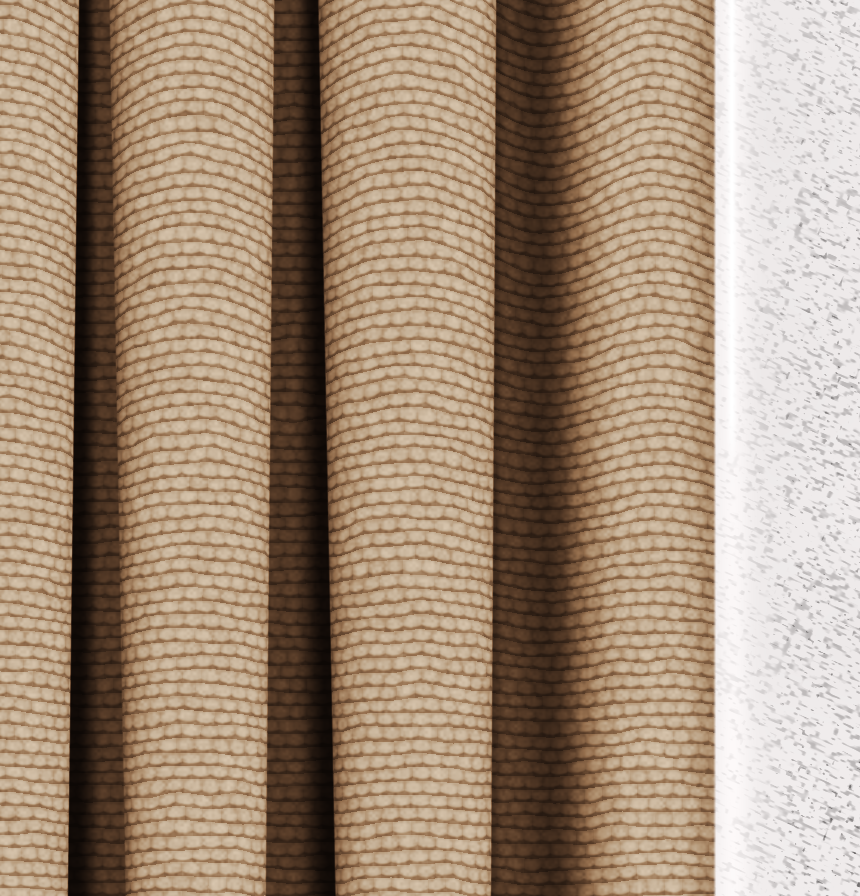
Give the GLSL for this texture, as a WebGL 2 fragment shader.

```glsl
#version 300 es
precision highp float;
uniform vec2 u_resolution;
out vec4 fragColor;

float hash(vec2 p) {
  vec3 h = fract(vec3(p.xyx) * 0.1031);
  h += dot(h, h.yzx + 33.33);
  return fract((h.x + h.y) * h.z);
}

float noise(vec2 p) {
  vec2 cell = floor(p), f = fract(p);
  f = f * f * (3.0 - 2.0 * f);
  float low = mix(hash(cell), hash(cell + vec2(1, 0)), f.x);
  float high = mix(hash(cell + vec2(0, 1)), hash(cell + vec2(1, 1)), f.x);
  return mix(low, high, f.y);
}

float span(float a, float b, float x) {
  return clamp((x - a) / (b - a), 0.0, 1.0);
}

float bell(float x, float center, float width) {
  float d = (x - center) / width;
  return exp(-d * d);
}

// Tone ramp from deep shadow to sunlit linen
vec3 linen(float tone) {
  vec3 c = mix(vec3(0.05, 0.03, 0.02), vec3(0.18, 0.12, 0.08), span(0.0, 0.2, tone));
  c = mix(c, vec3(0.35, 0.24, 0.16), span(0.2, 0.4, tone));
  c = mix(c, vec3(0.58, 0.43, 0.30), span(0.4, 0.6, tone));
  c = mix(c, vec3(0.70, 0.58, 0.45), span(0.6, 0.75, tone));
  c = mix(c, vec3(0.78, 0.70, 0.60), span(0.75, 0.9, tone));
  return mix(c, vec3(0.87, 0.80, 0.71), span(0.9, 1.1, tone));
}

// Staggered oval stitches with a dark crease under each one
float weave(vec2 q) {
  q.y += 0.35 * (noise(q * 0.6) - 0.5);
  float row = floor(q.y);
  q.x += 0.5 * mod(row, 2.0) + 0.3 * hash(vec2(row, 7.0));
  vec2 f = fract(q) - 0.5;
  float tint = hash(floor(q) + 50.0) - 0.5;
  float bump = 1.0 - smoothstep(0.35, 1.0, length((f - vec2(0.0, 0.06)) * vec2(1.7, 1.9)));
  float crease = 1.0 - smoothstep(0.0, 0.2, f.y + 0.42 - 0.6 * f.x * f.x);
  return 0.85 * bump - 1.1 * crease - 0.2 + 0.4 * tint;
}

// Stitch coordinates wrapped round a fold; side runs from -1 to 1
vec2 wrapFold(vec2 uv, float left, float right, float arch, vec2 density) {
  float side = clamp((2.0 * uv.x - left - right) / (right - left), -1.0, 1.0);
  float arc = asin(0.95 * side) * 0.5 * (right - left);
  return vec2(arc + left + 1.0, uv.y + arch * side * side + left) * density;
}

// Light across a rounded fold, with shade at both edges
float foldTone(float x, float left, float right) {
  float s = span(left, right, x);
  return 0.86 - 0.36 * exp(-s * 11.0) - 0.07 * exp(-s * 3.5) - 0.17 * exp((s - 1.0) * 17.0);
}

vec3 plaster(vec2 uv, vec2 p) {
  vec2 slant = vec2(p.x - 0.4 * p.y, p.y + 0.45 * p.x);
  float fleck = smoothstep(0.52, 0.95, noise(slant * vec2(150.0, 310.0)));
  float pit = smoothstep(0.83, 0.98, noise(slant * vec2(170.0, 260.0) + 31.0));
  float density = smoothstep(0.84, 0.96, uv.x) * mix(1.0, 0.65, uv.y);
  float cloud = noise(p * 7.0) - 0.5;
  vec3 c = vec3(0.935, 0.92, 0.92) + 0.025 * cloud;
  c -= fleck * (0.06 + 0.16 * density) + 0.32 * pit * density;
  c += 0.05 * bell(uv.x, 0.852, 0.02);
  float strip = bell(uv.x, 0.851, 0.0045) * smoothstep(0.46, 0.54, uv.y);
  return mix(c, vec3(1.0), strip);
}

void main() {
  vec2 uv = gl_FragCoord.xy / u_resolution;
  vec2 p = gl_FragCoord.xy / u_resolution.y;
  float x = uv.x, down = 1.0 - uv.y;
  float soft = max(0.0012, 0.75 / u_resolution.x);
  vec2 density = vec2(51.0 * u_resolution.x / u_resolution.y, 66.0);
  float arch = mix(0.036, 0.005, smoothstep(0.0, 0.95, down));

  // Fold edges, leaning slightly from top to bottom
  float firstRight = mix(0.092, 0.079, down);
  float secondLeft = mix(0.127, 0.146, down), secondRight = mix(0.319, 0.309, down);
  float thirdLeft = mix(0.370, 0.390, down), thirdRight = mix(0.577, 0.571, down);
  float clothRight = 0.831;

  // Broad last panel rising out of a soft valley
  float turn = mix(0.652, 0.672, down);
  float tone = mix(0.38, 0.85, smoothstep(turn - 0.04, turn + 0.075, x));
  tone -= 0.14 * bell(x, turn - 0.025, 0.032) + 0.12 * bell(x, thirdRight, 0.008);
  tone -= 0.17 * smoothstep(0.785, clothRight, x);
  float lift = -0.6 * arch * cos(6.2832 * (x - 0.635) / 0.26);
  vec2 stitch = vec2(x, uv.y - lift) * density;

  // Recessed gaps
  if (x < 0.45) {
    float nearGap = mix(0.02, 0.33, smoothstep(0.15, 0.65, span(firstRight, secondLeft, x)));
    float farGap = mix(0.34, 0.02, smoothstep(0.4, 0.92, span(secondRight, thirdLeft, x)));
    tone = x < 0.22 ? nearGap : farGap;
    stitch = uv * density;
  }
  float pattern = weave(stitch);

  // Raised folds laid over the gaps
  vec2 lefts[3] = vec2[3](vec2(-0.10, 0.0), vec2(secondLeft, 0.0), vec2(thirdLeft, 0.0));
  float rights[3] = float[3](firstRight, secondRight, thirdRight);
  for (int i = 0; i < 3; i++) {
    float left = lefts[i].x, right = rights[i];
    float cover = smoothstep(left - soft, left + soft, x) * (1.0 - smoothstep(right - soft, right + soft, x));
    tone = mix(tone, foldTone(x, left, right), cover);
    pattern = mix(pattern, weave(wrapFold(uv, left, right, arch, density)), cover);
  }

  // Stitch relief and fibre grain
  float grain = noise(p * 290.0) - 0.5;
  tone += (0.17 * pattern + 0.13 * grain) * (tone + 0.12);
  vec3 color = linen(tone);

  color = mix(color, plaster(uv, p), smoothstep(clothRight - 2.0 * soft, clothRight + 2.0 * soft, x));
  fragColor = vec4(clamp(color, 0.0, 1.0), 1.0);
}
```
